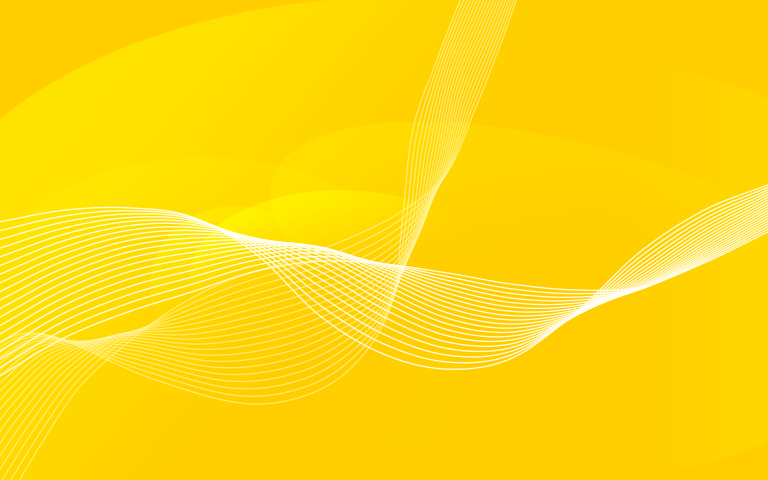
A Shadertoy shader for this background:

```glsl
// Two twisting ribbons of fine strands over soft golden ellipses.
// Each ribbon blends three guide curves (first, middle, last strand), drawn as
// smooth splines; the backdrop adds tilted ellipses that fade away from the light.

// Ellipse with a crisp rim, brightest towards the light direction
float veil(vec2 p, vec2 centre, vec2 radii, float tilt, vec2 light) {
    float c = cos(tilt), s = sin(tilt);
    vec2 d = p - centre;
    vec2 q = vec2(c * d.x + s * d.y, c * d.y - s * d.x) / radii;
    float rim = 1.0 / (iResolution.y * min(radii.x, radii.y));
    float inside = 1.0 - smoothstep(1.0 - rim, 1.0 + rim, length(q));
    return inside * smoothstep(0.0, 0.9, dot(q, light));
}

// Coverage of a bundle of strands; each knot holds three guide heights
float ribbon(vec2 p, float spacing, vec3 knots[13], float opacity) {
    // Cubic spline through the knots, with its slope
    float s = clamp(p.x / spacing, 0.0, 11.999);
    int i = int(s);
    float t = s - float(i);
    vec3 a = knots[i], b = knots[i + 1];
    vec3 before = i > 0 ? knots[max(i - 1, 0)] : 2.0 * a - b;
    vec3 after = i < 11 ? knots[min(i + 2, 12)] : 2.0 * b - a;
    vec3 m0 = 0.5 * (b - before), m1 = 0.5 * (after - a);
    vec3 c2 = 3.0 * (b - a) - 2.0 * m0 - m1;
    vec3 c3 = 2.0 * (a - b) + m0 + m1;
    vec3 height = a + t * (m0 + t * (c2 + t * c3));
    vec3 slope = (m0 + t * (2.0 * c2 + 3.0 * t * c3)) / spacing;

    // Strands spread evenly between the guides
    float gaps = 1.0;
    for (int n = 0; n < 19; n++) {
        float w = float(n) / 18.0;
        vec3 mixing = vec3((1.0 - w) * (1.0 - 2.0 * w), 4.0 * w * (1.0 - w), w * (2.0 * w - 1.0));
        float steep = dot(slope, mixing);
        float dist = abs(p.y - dot(height, mixing)) * inversesqrt(1.0 + steep * steep);
        float ink = clamp((0.0014 - dist) * iResolution.y + 0.5, 0.0, 1.0);
        gaps *= 1.0 - opacity * ink;
    }
    return 1.0 - gaps;
}

void mainImage(out vec4 fragColor, in vec2 fragCoord) {
    vec2 p = fragCoord / iResolution.y;
    p.x += 0.8 - 0.5 * iResolution.x / iResolution.y;

    // Golden backdrop: more green means a brighter yellow
    float green = 0.804;
    green += 0.085 * veil(p, vec2(0.833, 0.375), vec2(1.04, 0.631), 0.0, vec2(-0.9, 0.45));
    green += 0.055 * veil(p, vec2(1.208, 0.437), vec2(0.683, 0.437), 0.0, vec2(1.0, 0.0));
    green += 0.038 * veil(p, vec2(1.281, 0.394), vec2(0.75, 0.279), -0.315, vec2(-0.7, 0.5));
    green += 0.020 * veil(p, vec2(0.427, 0.437), vec2(0.417, 0.235), 0.0, vec2(-0.2, 0.9));
    green += 0.070 * veil(p, vec2(0.708, 0.427), vec2(0.312, 0.177), 0.0, vec2(-0.4, 0.8));
    green += 0.050 * veil(p, vec2(0.49, 0.406), vec2(0.177, 0.165), 0.0, vec2(-0.5, 0.7));
    green += 0.012 * veil(p, vec2(0.56, 0.2), vec2(0.4, 0.2), 0.0, vec2(0.8, -0.2));
    vec3 color = vec3(1.0, green, 0.0);

    // Pale ribbon behind, along an axis rising to the right
    vec3 pale[13] = vec3[13](
        vec3(0.233, 0.108, -0.038), vec3(0.233, 0.138, 0.013), vec3(0.194, 0.146, 0.056),
        vec3(-0.013, 0.09, 0.069), vec3(-0.175, -0.021, 0.069), vec3(-0.244, -0.09, 0.048),
        vec3(-0.248, -0.133, 0.006), vec3(-0.194, -0.154, -0.031), vec3(-0.065, -0.117, -0.054),
        vec3(0.067, -0.021, -0.048), vec3(0.152, 0.088, 0.021), vec3(0.229, 0.163, 0.098),
        vec3(0.298, 0.233, 0.181));
    vec2 rising = vec2(dot(p, vec2(0.8, 0.6)), dot(p, vec2(-0.6, 0.8)));
    color = mix(color, vec3(1.0, 0.96, 0.62), ribbon(rising, 0.125, pale, 0.65));

    // White ribbon in front, from left to right
    vec3 white[13] = vec3[13](
        vec3(0.538, 0.375, 0.217), vec3(0.562, 0.442, 0.296), vec3(0.567, 0.487, 0.35),
        vec3(0.548, 0.504, 0.392), vec3(0.471, 0.502, 0.435), vec3(0.342, 0.475, 0.456),
        vec3(0.262, 0.408, 0.45), vec3(0.231, 0.348, 0.431), vec3(0.254, 0.325, 0.408),
        vec3(0.35, 0.348, 0.396), vec3(0.475, 0.408, 0.402), vec3(0.562, 0.492, 0.452),
        vec3(0.615, 0.567, 0.517));
    color = mix(color, vec3(1.0, 1.0, 0.96), ribbon(p, 0.13333, white, 0.92));

    fragColor = vec4(color, 1.0);
}
```
